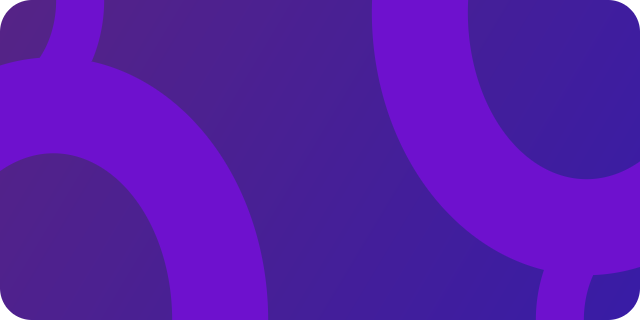
This background is drawn by a WebGL 1 fragment shader. Its source:

```glsl
precision highp float;
// Violet elliptical rings over a purple-to-indigo gradient on a rounded card.

uniform vec2 u_resolution;

#define PURPLE vec3(0.335, 0.138, 0.525)
#define INDIGO vec3(0.220, 0.108, 0.650)
#define VIOLET vec3(0.430, 0.067, 0.808)
#define MARGIN vec3(1.0)
#define GRADIENT_DIR vec2(1.0, -0.6)
#define RING_RADII vec2(0.521, 0.671)
#define RING_HALF_WIDTH 0.150
#define CORNER_RADIUS 0.100

// Approximate signed distance to an ellipse centred on the origin
float ellipseDistance(vec2 p, vec2 radii) {
  float scaled = length(p / radii);
  float slope = length(p / (radii * radii));
  return scaled * (scaled - 1.0) / max(slope, 1e-4);
}

// Band between two concentric ellipses
float ringDistance(vec2 p, vec2 center, float size) {
  vec2 q = (p - center) / size;
  float outer = ellipseDistance(q, RING_RADII + RING_HALF_WIDTH);
  float inner = ellipseDistance(q, RING_RADII - RING_HALF_WIDTH);
  return size * max(outer, -inner);
}

float roundedBoxDistance(vec2 p, vec2 halfSize, float radius) {
  vec2 q = abs(p) - halfSize + radius;
  return length(max(q, 0.0)) + min(max(q.x, q.y), 0.0) - radius;
}

// Edge coverage, one pixel wide
float coverage(float dist) {
  return clamp(0.5 - dist * u_resolution.y, 0.0, 1.0);
}

void main() {
  // Canvas height is one unit
  vec2 p = gl_FragCoord.xy / u_resolution.y;
  vec2 canvas = vec2(u_resolution.x / u_resolution.y, 1.0);

  // Diagonal gradient from the top left to the bottom right corner
  vec2 fromTopLeft = p - vec2(0.0, 1.0);
  float t = dot(fromTopLeft, GRADIENT_DIR) / dot(vec2(canvas.x, -1.0), GRADIENT_DIR);
  vec3 color = mix(PURPLE, INDIGO, clamp(t, 0.0, 1.0));

  // Two large rings, each joined by a half-size one
  float rings = ringDistance(p, vec2(0.167, 0.0), 1.0);
  rings = min(rings, ringDistance(p, vec2(canvas.x - 0.167, 0.961), 1.0));
  rings = min(rings, ringDistance(p, vec2(-0.010, 1.0), 0.5));
  rings = min(rings, ringDistance(p, vec2(canvas.x + 0.010, 0.0), 0.5));
  color = mix(color, VIOLET, coverage(rings));

  // Rounded card corners
  float card = roundedBoxDistance(p - 0.5 * canvas, 0.5 * canvas, CORNER_RADIUS);
  gl_FragColor = vec4(mix(MARGIN, color, coverage(card)), 1.0);
}
```
